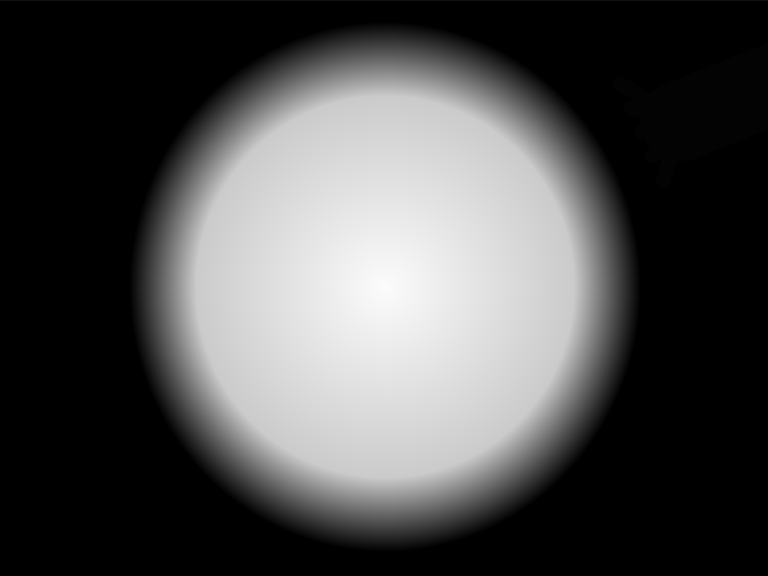
This background is drawn by a Shadertoy shader. Its source:

```glsl
// Lengths are fractions of the canvas height, measured from its middle.
const vec2 DISC_CENTRE = vec2(0.002, 0.002);
const vec2 CORE_RADII = vec2(0.328, 0.331);
const vec2 RIM_RADII = vec2(0.444, 0.460);
const float CORE_LIGHT = 0.985;
const float EDGE_LIGHT = 0.795;

const vec2 PALM = vec2(0.515, 0.290);
const vec2 ARM_END = vec2(0.690, 0.360);
const vec2 FIRST_TIP = vec2(0.410, 0.355);
const vec2 LAST_TIP = vec2(0.485, 0.187);
const float ARM_WIDTH = 0.070;
const float FINGER_WIDTH = 0.013;
const int FINGERS = 5;
const float SHADOW_LIGHT = 0.010;

const float TOP_LINE_WIDTH = 0.0018;
const float TOP_LINE_LIGHT = 0.07;

float segmentDistance(vec2 p, vec2 a, vec2 b) {
    vec2 ap = p - a, ab = b - a;
    return length(ap - ab * clamp(dot(ap, ab) / dot(ab, ab), 0.0, 1.0));
}

// Bright core that dims gently, then a rim that fades to black.
float discLight(vec2 p) {
    float core = length(p / CORE_RADII);
    float outer = length(p / RIM_RADII);
    float rim = (core - 1.0) * outer / max(core - outer, 1e-5);
    float light = mix(CORE_LIGHT, EDGE_LIGHT, min(core, 1.0));
    return light * (1.0 - clamp(rim, 0.0, 1.0));
}

// Barely visible arm with spread fingers.
float armDistance(vec2 p) {
    float d = segmentDistance(p, PALM, ARM_END) - ARM_WIDTH;
    for (int i = 0; i < FINGERS; i++) {
        vec2 tip = mix(FIRST_TIP, LAST_TIP, float(i) / float(FINGERS - 1));
        d = min(d, segmentDistance(p, PALM, tip) - FINGER_WIDTH);
    }
    return d;
}

void mainImage(out vec4 fragColor, in vec2 fragCoord) {
    vec2 p = (fragCoord - 0.5 * iResolution.xy) / iResolution.y;
    float pixel = 1.0 / iResolution.y;

    float light = discLight(p - DISC_CENTRE);
    float arm = 1.0 - smoothstep(-pixel, pixel, armDistance(p));
    light = max(light, SHADOW_LIGHT * arm);

    // Thin line along the top border.
    float topLine = 1.0 - smoothstep(-0.5 * pixel, 0.5 * pixel, 0.5 - p.y - TOP_LINE_WIDTH);
    light = max(light, TOP_LINE_LIGHT * topLine);

    fragColor = vec4(vec3(light), 1.0);
}
```
